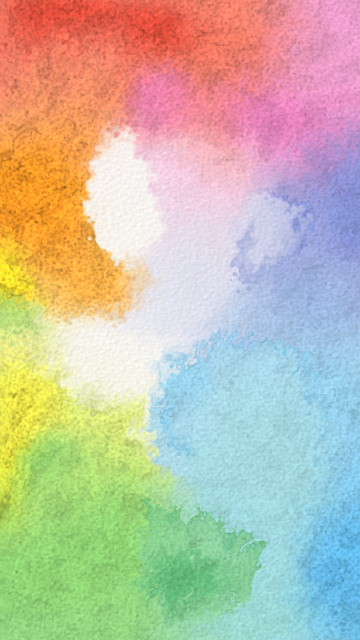
A Shadertoy shader for this background:

```glsl
// Rainbow watercolour washes bleeding across textured white paper.

const vec3 PAPER = vec3(.97, .96, .945);
const vec3 RED = vec3(.86, .27, .2);
const vec3 CORAL = vec3(.94, .48, .39);
const vec3 ORANGE = vec3(.97, .59, .14);
const vec3 AMBER = vec3(.97, .75, .37);
const vec3 YELLOW = vec3(.96, .88, .16);
const vec3 LIME = vec3(.85, .91, .45);
const vec3 GREEN = vec3(.53, .82, .45);
const vec3 EMERALD = vec3(.34, .7, .44);
const vec3 TEAL = vec3(.61, .85, .82);
const vec3 SKY = vec3(.67, .85, .92);
const vec3 AZURE = vec3(.36, .71, .9);
const vec3 VIOLET = vec3(.49, .55, .83);
const vec3 LAVENDER = vec3(.86, .87, .93);
const vec3 PINK = vec3(.96, .8, .88);
const vec3 MAGENTA = vec3(.9, .48, .73);

vec2 hash2(vec2 cell) {
    vec3 h = fract(cell.xyx * vec3(.1031, .103, .0973));
    h += dot(h, h.yzx + 33.33);
    return fract((h.xx + h.yz) * h.zy);
}

// Smooth cellular noise, roughly centred on zero.
float cellular(vec2 p) {
    vec2 cell = floor(p), local = fract(p);
    float sum = 0.;
    for (int i = 0; i < 9; i++) {
        vec2 offset = vec2(i % 3 - 1, i / 3 - 1);
        vec2 d = offset + hash2(cell + offset) - local;
        sum += exp(-6. * dot(d, d));
    }
    return sum - .52;
}

// Layered, rotated sines push the edges of a wash around.
vec2 bleed(vec2 p, float frequency, float slope) {
    const mat2 STEP = mat2(.8, .6, -.6, .8);
    mat2 turn = STEP;
    for (int i = 0; i < 6; i++) {
        p += slope * sin(frequency * (turn * p.yx) + float(i) * vec2(1.7, 2.9)) / frequency;
        turn *= STEP;
        frequency *= 1.8;
    }
    return p;
}

// Cellular streaks that radiate from a centre.
vec2 feather(vec2 p, vec2 centre, float amount) {
    vec2 d = p - centre + 1e-5;
    float streak = cellular(vec2(atan(d.y, d.x) * 9. + 40., length(d) * 14.));
    return p + normalize(d) * amount * streak;
}

// Elliptical wash: centre in xy, radii in zw; softness is a fraction of the radius.
void wash(inout vec3 c, vec2 p, vec4 ellipse, float softness, vec3 pigment, float strength) {
    float d = length((p - ellipse.xy) / ellipse.zw);
    c = mix(c, pigment, strength * (1. - smoothstep(1. - softness, 1. + softness, d)));
}

// Dried pigment line: sharp outside, feathered inside, strongest along facing.
void rim(inout vec3 c, vec2 p, vec3 circle, vec2 facing, vec3 pigment, float strength) {
    const float WIDTH = .026;
    vec2 q = p - circle.xy + 1e-5;
    float d = (length(q) - circle.z) / WIDTH;
    float line = d > 0. ? exp(-8. * d * d) : exp(d);
    c = mix(c, pigment, strength * line * smoothstep(-.2, .6, dot(normalize(q), facing)));
}

void mainImage(out vec4 fragColor, in vec2 fragCoord) {
    vec2 p = fragCoord / iResolution.xy * vec2(1., 16. / 9.);
    vec2 speck = vec2(cellular(p * 28.), cellular(p * 62. + 7.));
    vec2 q = bleed(p, 9., .26) + .02 * speck;
    vec2 fine = bleed(q, 34., .3) + .012 * speck.yx;
    vec2 cloud = feather(fine, vec2(.66, .6), .035);
    vec2 bloom = feather(fine, vec2(.52, .17), .04);
    vec3 c = PAPER;

    // Pale centre, pinks and reds
    wash(c, q, vec4(.68, 1.03, .36, .34), .6, LAVENDER, .9);
    wash(c, q, vec4(.62, 1.36, .3, .24), .6, PINK, 1.);
    wash(c, q, vec4(.92, 1.58, .36, .29), .35, MAGENTA, .72);
    wash(c, q, vec4(.26, 1.74, .56, .34), .3, CORAL, .95);
    wash(c, q, vec4(.6, 1.5, .09, .2), .7, CORAL, .45);
    wash(c, q, vec4(.15, 1.71, .14, .08), .9, RED, .85);
    wash(c, q, vec4(.42, 1.69, .14, .09), .9, RED, .85);
    wash(c, q, vec4(.47, 1.48, .08, .07), .9, MAGENTA, .7);
    wash(c, q, vec4(.78, 1.46, .15, .08), .8, MAGENTA, .6);

    // Oranges and yellows
    wash(c, q, vec4(.1, 1.38, .24, .18), .5, mix(CORAL, AMBER, .5), .9);
    wash(c, q, vec4(.12, 1.1, .25, .23), .2, AMBER, .95);
    wash(c, q, vec4(.09, 1.24, .2, .18), .7, ORANGE, .95);
    wash(c, q, vec4(.26, 1.02, .11, .08), .6, ORANGE, .4);
    wash(c, q, vec4(0., .98, .09, .13), .6, YELLOW, .9);

    // Yellow-greens and greens
    wash(c, q, vec4(.08, .47, .44, .36), .3, LIME, .95);
    wash(c, q, vec4(.02, .6, .13, .18), .8, YELLOW, .6);
    wash(c, q, vec4(.02, .44, .1, .09), .6, YELLOW, .8);
    wash(c, q, vec4(.22, .08, .55, .36), .5, GREEN, .9);
    wash(c, q, vec4(.14, .48, .09, .06), .8, GREEN, .65);
    wash(c, q, vec4(0., .87, .08, .05), .6, GREEN, .5);

    // Bare paper gaps
    wash(c, fine, vec4(.36, 1.25, .085, .17), .22, PAPER, .95);
    wash(c, fine, vec4(.3, .77, .21, .1), .45, PAPER, .9);
    wash(c, fine, vec4(.45, .63, .06, .12), .6, PAPER, .75);

    // Violets and blues
    wash(c, q, vec4(.95, 1.11, .28, .27), .3, VIOLET, .62);
    wash(c, q, vec4(1., 1.22, .14, .19), .6, VIOLET, .75);
    wash(c, fine, vec4(.74, 1.12, .11, .1), .2, LAVENDER, .7);
    wash(c, q, vec4(.9, .82, .28, .16), .6, mix(VIOLET, SKY, .6), .75);
    wash(c, q, vec4(.94, .32, .4, .46), .35, mix(SKY, AZURE, .35), .95);
    wash(c, cloud, vec4(.66, .62, .24, .22), .1, SKY, .92);
    wash(c, cloud, vec4(.52, .73, .11, .08), .4, AZURE, .25);
    wash(c, q, vec4(.72, .32, .18, .36), .4, mix(SKY, TEAL, .6), .8);
    wash(c, q, vec4(1., .2, .15, .22), .8, AZURE, .9);
    wash(c, q, vec4(.68, .02, .22, .16), .7, TEAL, .8);
    wash(c, bloom, vec4(.52, .18, .15, .15), .2, mix(GREEN, TEAL, .4), .8);
    wash(c, bloom, vec4(.49, .15, .1, .07), .8, EMERALD, .8);

    // Backruns where wet pigment settled
    rim(c, fine, vec3(.74, 1.13, .11), vec2(.95, .3), VIOLET, .75);
    rim(c, fine, vec3(.71, 1.05, .06), vec2(-.9, -.4), VIOLET, .4);
    rim(c, cloud, vec3(.66, .62, .23), vec2(.6, .8), AZURE, .38);
    rim(c, fine, vec3(.56, .62, .07), vec2(-.8, -.6), AZURE, .5);
    rim(c, bloom, vec3(.52, .18, .15), vec2(.5, .85), EMERALD, .55);

    // Granulation follows colour strength; paper grain is lit from above left
    float saturation = max(c.r, max(c.g, c.b)) - min(c.r, min(c.g, c.b));
    float mottle = .8 * cellular(fine * 15.) + cellular(fine * 42.) + cellular(p * 105.);
    c *= 1. - .17 * saturation * mottle;
    vec2 grain = p * vec2(85., 105.);
    c += .028 * (cellular(grain) - cellular(grain + vec2(-.35, .35)));
    fragColor = vec4(clamp(c, 0., 1.), 1.);
}
```
